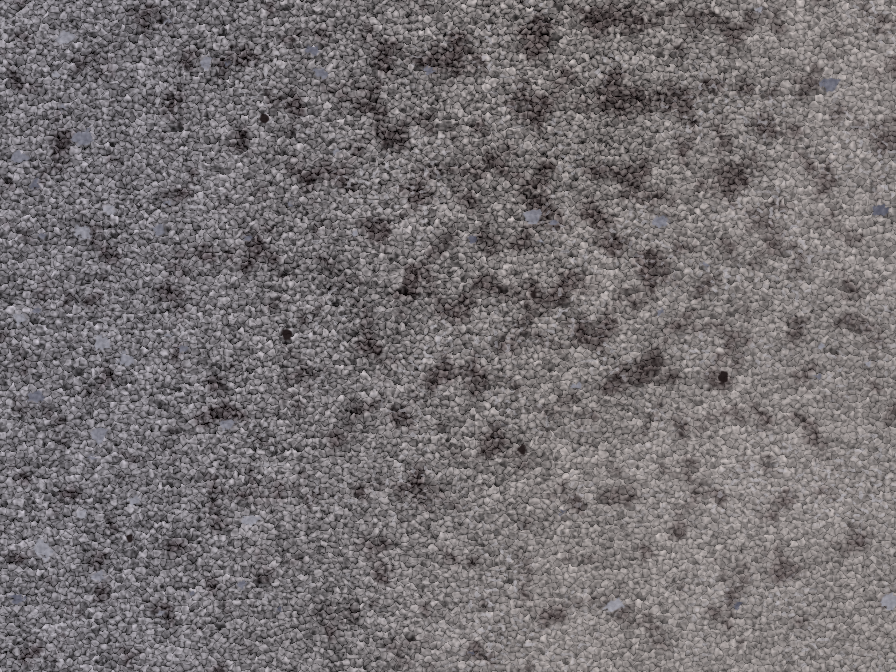
Give the GLSL for this texture, as a Shadertoy shader.

```glsl
#define GRAIN_SCALE vec2(92.0, 112.0)
#define GRAIN_VARIETY 0.17
#define CREVICE_DEPTH 0.17
#define RELIEF 0.16
#define GRIT 0.16
#define STAIN_DEPTH 0.20
#define FLECK_AMOUNT 0.55
#define CHIP_SCALE 15.0
#define PIT_COUNT 6
#define BASE_TONE 0.535

const vec3 COOL_TINT = vec3(0.995, 0.972, 1.018);
const vec3 WARM_TINT = vec3(1.030, 0.985, 0.975);
const vec3 FLECK_COLOR = vec3(0.73, 0.72, 0.75);
const vec3 SLATE_DARK = vec3(0.29, 0.30, 0.37);
const vec3 SLATE_LIGHT = vec3(0.62, 0.62, 0.66);
const vec3 PIT_COLOR = vec3(0.11, 0.08, 0.08);

vec2 hash2(vec2 p) {
    vec3 q = fract(p.xyx * vec3(0.1031, 0.1030, 0.0973));
    q += dot(q, q.yzx + 33.33);
    return fract((q.xx + q.yz) * q.zy);
}

float gradientDot(vec2 cell, vec2 offset) {
    float angle = 6.2832 * hash2(cell).x;
    return dot(vec2(cos(angle), sin(angle)), offset);
}

float gradientNoise(vec2 p) {
    vec2 i = floor(p), f = fract(p);
    vec2 u = f * f * f * (f * (f * 6.0 - 15.0) + 10.0);
    vec2 e = vec2(1.0, 0.0);
    float low = mix(gradientDot(i, f), gradientDot(i + e, f - e), u.x);
    float high = mix(gradientDot(i + e.yx, f - e.yx), gradientDot(i + 1.0, f - 1.0), u.x);
    return 1.4 * mix(low, high, u.y);
}

float fbm(vec2 p) {
    float sum = 0.0, weight = 0.55;
    for (int i = 0; i < 4; i++) {
        sum += weight * gradientNoise(p);
        p = mat2(1.6, 1.2, -1.2, 1.6) * p + 17.3;
        weight *= 0.55;
    }
    return sum;
}

// Packed sand grains: x = tone, y = crevice gap, z = height above grain centre
vec3 grains(vec2 p) {
    vec2 cell = floor(p), id = cell, toCentre = vec2(0.0);
    float nearest = 9.0, second = 9.0;
    for (int y = -1; y <= 1; y++)
    for (int x = -1; x <= 1; x++) {
        vec2 c = cell + vec2(x, y);
        vec2 d = p - c - hash2(c + 40.0);
        float dist = length(d);
        if (dist < nearest) {
            second = nearest;
            nearest = dist;
            toCentre = d;
            id = c;
        } else {
            second = min(second, dist);
        }
    }
    return vec3(hash2(id + 91.0).x, second - nearest, toCentre.y);
}

// Signed distance to a five-sided stone flake of about the given radius
float flake(vec2 p, vec2 seed, float radius) {
    float d = -1.0;
    for (int i = 0; i < 5; i++) {
        vec2 h = hash2(seed + float(i) * 7.0);
        float angle = 1.2566 * (float(i) + 0.7 * h.x) + 6.2832 * seed.x * 0.37;
        d = max(d, dot(p, vec2(cos(angle), sin(angle))) - radius * mix(0.5, 1.0, h.y));
    }
    return d;
}

// Scattered slate chips, densest toward the left
vec3 addChips(vec3 color, vec2 p, float grit) {
    vec2 q = p * CHIP_SCALE + 0.06 * grit, cell = floor(q);
    float edge = 1.2 * CHIP_SCALE / iResolution.y;
    for (int y = -1; y <= 1; y++)
    for (int x = -1; x <= 1; x++) {
        vec2 c = cell + vec2(x, y);
        vec2 kind = hash2(c + 13.0), shape = hash2(c + 57.0);
        float chance = mix(0.40, 0.10, smoothstep(0.0, 0.6, c.x / CHIP_SCALE));
        float radius = mix(0.07, 0.22, shape.x * shape.x);
        vec2 d = (q - c - hash2(c + 5.0)) * vec2(0.85, 1.15);
        float cover = smoothstep(edge, -edge, flake(d, c, radius));
        vec3 slate = mix(SLATE_DARK, SLATE_LIGHT, sqrt(shape.y)) + 0.06 * grit;
        color = mix(color, slate, 0.85 * cover * step(kind.x, chance));
    }
    return color;
}

void mainImage(out vec4 fragColor, in vec2 fragCoord) {
    vec2 p = fragCoord / iResolution.y;

    // Broad wear: paler and smoother toward the lower right
    float worn = smoothstep(0.45, 1.35, p.x - 0.5 * p.y + 0.3 + 0.2 * fbm(p * 3.0));
    float grit = gradientNoise(p * 170.0);

    // Sand surface lit from above
    vec2 warp = vec2(gradientNoise(p * 130.0), gradientNoise(p * 130.0 + 60.0));
    vec3 grain = grains(p * GRAIN_SCALE + 0.45 * warp);
    float detail = GRAIN_VARIETY * (grain.x - 0.5) + RELIEF * grain.z + GRIT * grit;
    detail -= CREVICE_DEPTH * (1.0 - smoothstep(0.0, 0.38, grain.y));
    float tone = BASE_TONE + detail * mix(1.1, 0.75, worn);
    tone += 0.055 * (worn - 0.4) + 0.05 * fbm(p * 5.0 + 8.0);

    // Dark blotches, gathered in the upper middle
    float upper = exp(-4.0 * dot(p - vec2(0.85, 0.75), p - vec2(0.85, 0.75)));
    float blotch = fbm(p * 17.0 + 31.0) + 0.22 * upper;
    float stain = smoothstep(0.12, 0.60, blotch) * (0.7 + 0.6 * grain.x);
    tone -= STAIN_DEPTH * stain;
    vec3 color = tone * mix(COOL_TINT, WARM_TINT, smoothstep(0.1, 0.9, p.x));
    color += vec3(0.012, -0.006, -0.004) * stain;

    // Pale mineral flecks in loose patches
    float patches = smoothstep(-0.15, 0.4, fbm(p * 9.0 + 75.0));
    float fleck = smoothstep(0.22, 0.5, gradientNoise(p * vec2(105.0, 135.0) + 22.0));
    color = mix(color, FLECK_COLOR, FLECK_AMOUNT * fleck * patches);

    color = addChips(color, p, grit);

    // A few small holes
    for (int i = 0; i < PIT_COUNT; i++) {
        vec2 h = hash2(vec2(i, 3.0)), size = hash2(vec2(i, 9.0));
        vec2 d = p - h * vec2(iResolution.x / iResolution.y, 1.0);
        float dist = length(d * vec2(1.0, 0.6 + 0.6 * size.y)) + 0.002 * grit;
        float radius = mix(0.004, 0.008, size.x);
        color = mix(color, PIT_COLOR, 0.9 * smoothstep(radius + 0.002, radius - 0.002, dist));
    }
    fragColor = vec4(clamp(color, 0.0, 1.0), 1.0);
}
```
